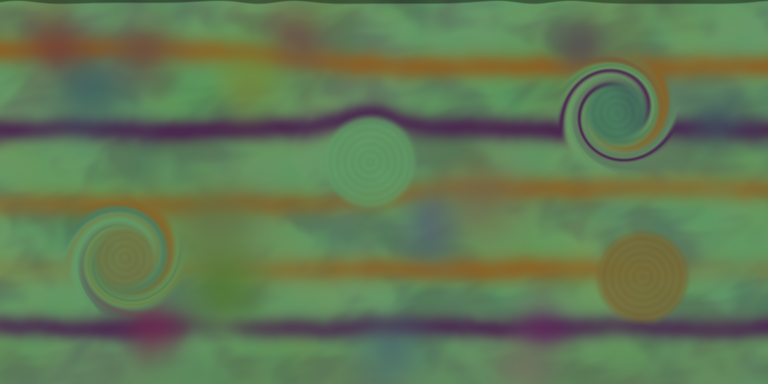
A Shadertoy shader for this background:

```glsl
// Soft green atmosphere crossed by wavy orange and violet bands, with tinted
// clouds, two spiral vortices and two calm discs. Bands are Gaussian ridges,
// clouds are warped layered sines, and vortices rotate the sampling position.

const vec3 GREEN  = vec3(0.39, 0.60, 0.38);
const vec3 MOSS   = vec3(0.35, 0.47, 0.35);
const vec3 ORANGE = vec3(0.56, 0.36, 0.12);
const vec3 VIOLET = vec3(0.29, 0.16, 0.31);
const float ORANGE_WIDTH = 0.034;
const float VIOLET_WIDTH = 0.031;
const float VORTEX_REACH = 0.16;
const float CORE_SOFTNESS = 0.014;

// Vortices: centre x, centre y, twist in radians, core radius.
const int VORTEX_COUNT = 4;
const vec4 VORTICES[VORTEX_COUNT] = vec4[](
    vec4(0.964, 0.578, 0.0, 0.117), vec4(1.607, 0.706, 4.5, 0.078),
    vec4(0.326, 0.328, 4.5, 0.075), vec4(1.674, 0.279, 0.0, 0.117));
const vec3 CORE_COLORS[VORTEX_COUNT] = vec3[](
    vec3(0.37, 0.59, 0.39), vec3(0.26, 0.46, 0.36),
    vec3(0.43, 0.46, 0.27), vec3(0.46, 0.41, 0.21));

// Tinted clouds: centre x, centre y, radius.
const int CLOUD_COUNT = 15;
const vec3 CLOUDS[CLOUD_COUNT] = vec3[](
    vec3(0.15, 0.89, 0.09), vec3(0.38, 0.87, 0.08), vec3(0.77, 0.89, 0.09),
    vec3(0.24, 0.76, 0.10), vec3(0.64, 0.78, 0.08), vec3(1.51, 0.87, 0.08),
    vec3(1.12, 0.41, 0.08), vec3(0.59, 0.26, 0.09), vec3(0.40, 0.14, 0.07),
    vec3(1.41, 0.14, 0.07), vec3(1.87, 0.69, 0.08), vec3(1.02, 0.09, 0.08),
    vec3(1.26, 0.48, 0.11), vec3(0.57, 0.42, 0.13), vec3(1.36, 0.03, 0.08));
const vec3 CLOUD_COLORS[CLOUD_COUNT] = vec3[](
    vec3(0.45, 0.23, 0.22), vec3(0.41, 0.30, 0.27), vec3(0.43, 0.30, 0.27),
    vec3(0.23, 0.37, 0.38), vec3(0.46, 0.53, 0.22), vec3(0.34, 0.29, 0.32),
    vec3(0.31, 0.36, 0.46), vec3(0.30, 0.48, 0.17), vec3(0.44, 0.16, 0.31),
    vec3(0.37, 0.14, 0.36), vec3(0.24, 0.32, 0.37), vec3(0.28, 0.41, 0.43),
    vec3(0.44, 0.40, 0.30), vec3(0.38, 0.43, 0.26), vec3(0.46, 0.46, 0.38));

float ridge(float offset, float width) {
    float t = offset / width;
    return exp(-t * t);
}

mat2 rotation(float angle) {
    float c = cos(angle), s = sin(angle);
    return mat2(c, s, -s, c);
}

// Sum of rotated sine products, each octave bending the next; about -1 to 1.
float layeredSines(vec2 p) {
    float sum = 0.0, amplitude = 0.55;
    for (int i = 0; i < 4; i++) {
        sum += amplitude * sin(p.x + 1.3 * sin(p.y)) * cos(p.y + 0.7);
        p = rotation(0.8) * p * 1.75 + vec2(2.1, 4.7) + 0.5 * sum;
        amplitude *= 0.6;
    }
    return sum;
}

vec3 atmosphere(vec2 p) {
    // Green haze with faint independent colour drift.
    float haze = layeredSines(p * vec2(9.0, 14.0));
    vec3 color = mix(GREEN, MOSS, smoothstep(-0.35, 0.65, haze));
    vec3 drift = vec3(layeredSines(p * 8.0 + 3.0), haze, layeredSines(p * 7.0 + 9.0));
    color += drift * vec3(0.045, 0.015, 0.04);
    color = mix(color, MOSS, 0.4 * (1.0 - smoothstep(0.02, 0.13, p.y)));

    // Bands follow gently uneven lines; one violet line arches over a disc.
    float y = p.y + 0.008 * layeredSines(p * vec2(12.0, 6.0) + 5.0);
    float grain = 0.82 + 0.25 * layeredSines(p * vec2(7.0, 4.0) + 1.0);
    float topLine = 0.872 - 0.046 * smoothstep(0.4, 1.1, p.x);
    float midLine = 0.466 + 0.045 * smoothstep(0.7, 1.3, p.x);
    float lowSpan = mix(0.35, 1.0, smoothstep(0.55, 0.8, p.x));
    lowSpan *= 1.0 - 0.65 * smoothstep(1.5, 1.75, p.x);
    float orange = ridge(y - topLine, ORANGE_WIDTH)
                 + 0.8 * ridge(y - midLine, ORANGE_WIDTH)
                 + 0.9 * lowSpan * ridge(y - 0.297, ORANGE_WIDTH);
    color = mix(color, ORANGE, clamp(orange * grain, 0.0, 1.0));

    float arch = 0.045 * ridge(p.x - VORTICES[0].x, 0.105);
    float lowGap = 1.0 - 0.65 * ridge(p.x - 0.55, 0.09);
    float violet = ridge(y - 0.662 - arch, VIOLET_WIDTH)
                 + 0.9 * lowGap * ridge(y - 0.147, VIOLET_WIDTH);
    color = mix(color, VIOLET, clamp(violet * (0.35 + 0.75 * grain), 0.0, 1.0));

    // Tinted clouds with uneven outlines.
    vec2 q = p + 0.02 * drift.xz;
    for (int i = 0; i < CLOUD_COUNT; i++) {
        float cover = ridge(length(q - CLOUDS[i].xy), CLOUDS[i].z);
        color = mix(color, CLOUD_COLORS[i], 0.72 * cover);
    }
    return color;
}

void mainImage(out vec4 fragColor, in vec2 fragCoord) {
    vec2 uv = fragCoord / iResolution.xy;
    vec2 p = uv * vec2(2.0, 1.0);

    // Twist the sampling position around each vortex.
    vec2 warped = p;
    for (int i = 0; i < VORTEX_COUNT; i++) {
        vec2 offset = p - VORTICES[i].xy;
        float pull = 1.0 - smoothstep(0.05, VORTEX_REACH, length(offset));
        warped += rotation(VORTICES[i].z * pull) * offset - offset;
    }
    vec3 color = atmosphere(warped);

    // Fill cores with a calm colour and faint rings.
    for (int i = 0; i < VORTEX_COUNT; i++) {
        float d = length(p - VORTICES[i].xy), r = VORTICES[i].w;
        float core = 1.0 - smoothstep(r - CORE_SOFTNESS, r + CORE_SOFTNESS, d);
        vec3 fill = CORE_COLORS[i] + 0.008 * sin(d * 330.0 + 2.0 * warped.x);
        color = mix(color, fill, 0.85 * core);
    }

    // Thin ragged shade along the top.
    float ragged = 0.994 + 0.004 * sin(p.x * 17.0 + 2.0 * sin(p.x * 9.0));
    color *= 1.0 - 0.4 * smoothstep(ragged - 0.003, ragged + 0.003, p.y);
    fragColor = vec4(color, 1.0);
}
```
